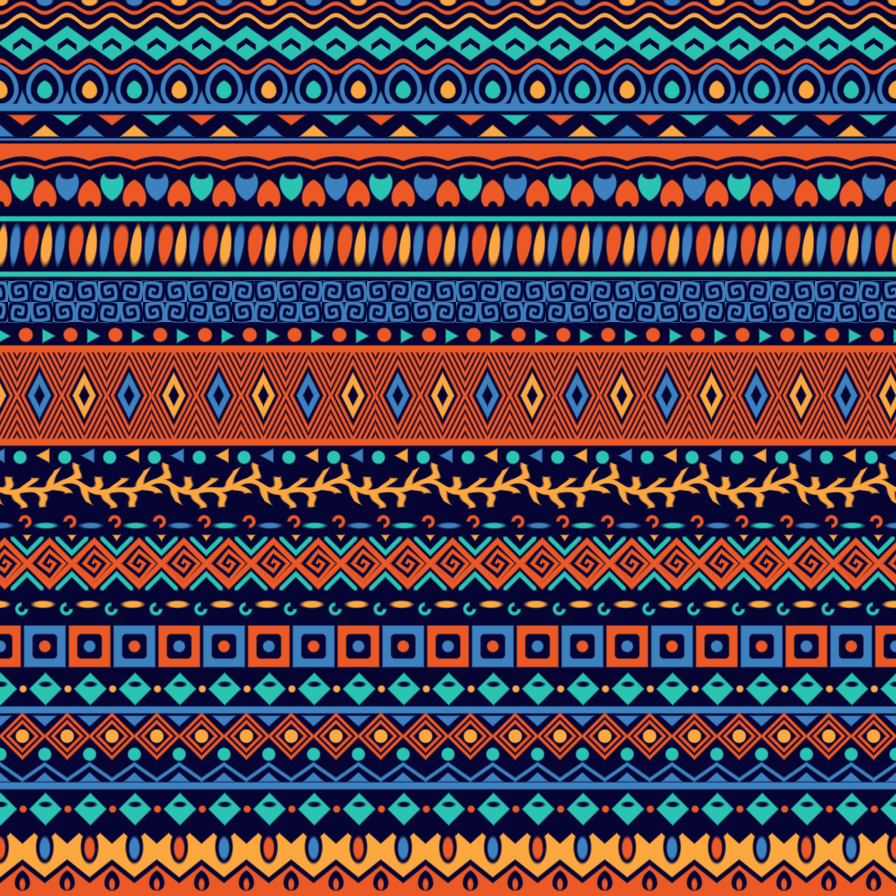
Reproduce this pattern procedurally as a WebGL 1 fragment shader.

```glsl
precision highp float;
// Stacked ornamental bands on navy: waves, arches, hearts, meanders, lattices,
// branches and jewels. Each band repeats 20 times across (10 when two colours
// alternate) and is inked from distance functions on a 768-unit canvas, y down.
uniform vec2 u_resolution;

const float STEP = 38.4;
const vec3 NAVY = vec3(.02, .015, .2), BLUE = vec3(.24, .51, .75), ORANGE = vec3(.92, .35, .15);
const vec3 YELLOW = vec3(.99, .66, .25), TEAL = vec3(.17, .77, .7);
vec2 p;
vec3 col = NAVY;
float soft;

void ink(float d, vec3 c) { col = mix(c, col, smoothstep(-soft, soft, d)); }

// Offset from the nearest repeat whose centre is (x, y)
vec2 at(float x, float y) { return vec2(mod(p.x - x + STEP * .5, STEP) - STEP * .5, p.y - y); }

// Colour alternating between neighbouring repeats
vec3 alternate(float x, vec3 even, vec3 odd) {
  return mod(floor((p.x - x) / STEP + .5), 2.) < .5 ? even : odd;
}

float stripe(float y, float halfHeight) { return abs(p.y - y) - halfHeight; }
float oval(vec2 q, vec2 b) { return (length(q / b) - 1.) * min(b.x, b.y); }
float rhomb(vec2 q, vec2 b) { q = abs(q) / b; return (q.x + q.y - 1.) * b.x * b.y / length(b); }
float tri(vec2 q, float w, float h) {
  return max(q.y - h, (2. * h * abs(q.x) - w * (q.y + h)) / length(vec2(2. * h, w)));
}
// Round below, pointed above
float arch(vec2 q, float r, float k) {
  return q.y > 0. ? length(q) - r : length(vec2(abs(q.x) + k, q.y)) - r - k;
}
float hook(vec2 q) { return max(abs(length(q) - 4.) - 1.5, min(-q.x, q.y)); }
float spiral(vec2 q, float r, float pitch) {
  return abs(fract(r / pitch - atan(q.y, q.x) / 6.28318) - .5) * pitch;
}
void stroke(float x, float w, float taper, vec3 c) {
  vec2 q = at(x, 210.);
  q.x = (q.x + .1 * q.y) / (1. - taper * q.y / 17.);
  ink(oval(q, vec2(w, 17.)), c);
}
void jewels(float y, vec3 dotColor) {
  vec2 q = at(.6, y);
  ink(rhomb(q, vec2(9.)) - 3.5, TEAL);
  ink(oval(q + vec2(0., 4.), vec2(5., 2.2)), NAVY);
  ink(length(at(19.8, y)) - 3., dotColor);
}

void upperBands() {
  float w = cos(6.28318 * p.x / STEP), scallop = 4. * abs(sin(3.14159 * p.x / STEP));
  // Waves around a diamond chain
  ink(oval(at(0., 0.), vec2(7., 5.)), alternate(0., YELLOW, BLUE));
  ink(stripe(7. + 4. * w, 1.7), ORANGE);
  ink(stripe(18. + 5. * w, 1.9), YELLOW);
  vec2 q = at(19.2, 37.);
  ink(rhomb(q, vec2(21., 15.)), TEAL);
  ink(max(abs(q.y + 2. - abs(q.x) * .7) - 2.5, abs(q.x) - 8.), NAVY);
  ink(stripe(57. - 5. * w, 1.8), ORANGE);
  // Pointed arches with drops
  q = at(0., 77.);
  ink(max(abs(arch(q, 16., 7.) + 2.) - 2., q.y - 13.), BLUE);
  ink(arch(q - vec2(0., 1.), 6.5, 3.), alternate(0., YELLOW, TEAL));
  ink(tri(at(19.2, 84.), 5., 6.), BLUE);
  ink(stripe(92., 3.2), BLUE);
  // Interlocked triangles
  ink(tri(at(19.2, 103.) * vec2(1., -1.), 12., 4.5), alternate(19.2, ORANGE, TEAL));
  ink(tri(at(0., 112.), 12., 5.), alternate(0., BLUE, YELLOW));
  ink(stripe(119.5, 1.), BLUE);
  // Scalloped ribbon and facing hearts
  ink(max(123. - p.y, p.y - 138. + scallop), ORANGE);
  ink(stripe(144. - scallop, 1.4), ORANGE);
  ink(max(arch(-at(19.2, 156.), 10., 8.), 149. - p.y), alternate(19.2, TEAL, BLUE));
  ink(oval(at(19.2, 150.), vec2(6., 3.5)), NAVY);
  ink(max(arch(at(0., 170.), 10., 8.), p.y - 177.), ORANGE);
  ink(oval(at(0., 177.), vec2(4., 4.5)), NAVY);
  // Tapered strokes between two lines
  ink(min(stripe(187.5, 2.2), stripe(235., 2.2)), TEAL);
  stroke(26.6, 6., .25, ORANGE);
  stroke(1.6, 4.6, -.2, YELLOW);
  stroke(12.8, 4., .2, BLUE);
}

void middleBands() {
  // Meander of square curls, mirrored from cell to cell
  vec2 cell = vec2(19.2, 17.5), g = (p - vec2(7., 241.)) / cell, id = floor(g);
  vec2 q = (fract(g) - .5) * cell * (mod(vec2(id.x + id.y, floor(id.x / 2.)), 2.) * 2. - 1.);
  float r = mix(length(q), max(abs(q.x), abs(q.y)), .6);
  ink(max(spiral(q, r, 5.8) - 1.5, stripe(258.5, 18.)), BLUE);
  // Dots and arrowheads
  ink(length(at(22.1, 287.)) - 6., ORANGE);
  ink(tri(at(3.5, 288.).yx * vec2(1., -1.), 6., 5.5), TEAL);
  ink(length(at(17.2, 392.)) - 5.6, TEAL);
  ink(tri(at(36.8, 390.5).yx, 6., 5.5), alternate(36.8, YELLOW, BLUE));
  // Lattice of nested diamonds
  q = abs(at(33.8, 339.));
  r = 2. * q.x + q.y;
  ink(max(max(abs(mod(r - 24.5, 9.) - 4.5) * .45 - 1.35, (25. - r) * .45), q.y - 42.), ORANGE);
  ink((abs(r - 14.5) - 5.5) * .45, alternate(33.8, BLUE, YELLOW));
  ink(abs(q.y - 40.) - 3., ORANGE);
  // Branches leaning off a winding stem
  float a = 6.28318 * p.x / (2. * STEP), rise = p.y - 418. - 4. * sin(a) - 2. * sin(2. * a + 1.);
  ink(abs(rise) - 2.2, YELLOW);
  for (int i = 0; i < 8; i++) {
    float k = float(i), t = rise * (mod(k, 2.) * 2. - 1.);
    float x = p.x - k * 9.6 - t * 1.5 + .06 * t * t - 2. * sin(t * .4 + k * 2.);
    x = abs(mod(x + STEP, 2. * STEP) - STEP);
    ink(max(x * .65 - 2.5 + .05 * t, max(-t, t - 13. - 3. * sin(k * 2.3))), YELLOW);
  }
  // Hooks and dashes on both sides of the spiral diamonds
  ink(hook(at(21.5, 447.)), ORANGE);
  ink(oval(at(1., 450.5), vec2(9., 2.4)), alternate(1., BLUE, TEAL));
  ink(hook(-at(18.5, 522.)), TEAL);
  ink(oval(at(37., 518.), vec2(9., 3.)), YELLOW);
  q = at(4., 483.);
  r = abs(q.x) + abs(q.y);
  ink(min(abs(r - 19.2) * .7 - 2.3, max(spiral(q, r, 8.5) * .7 - 1.6, r - 17.)), ORANGE);
  q = abs(at(23.2, 483.));
  ink(max(abs(q.y - q.x - 9.) * .7 - 1.9, max(q.y - 23., q.x - 14.)), TEAL);
  ink(tri(-at(23.2, 461.), 3.5, 2.5), YELLOW);
}

void lowerBands() {
  // Framed squares
  vec2 q = abs(at(0., 554.));
  ink(max(q.x, q.y) - 17.8, alternate(0., ORANGE, BLUE));
  ink(length(max(q - 7., 0.)) - 3.5, NAVY);
  ink(length(q) - 5., alternate(0., BLUE, ORANGE));
  jewels(590.5, YELLOW);
  jewels(693.5, ORANGE);
  // Double diamonds with dots, edged by blue zigzags
  ink(min(stripe(608.5, 3.), stripe(673.5, 3.)), BLUE);
  float u = abs(at(0., 0.).x);
  ink(tri(-at(0., 618.), 10., 4.5), BLUE);
  ink(min(abs(p.y - 655. - u * .7) * .8 - 1.5, tri(at(0., 666.), 9., 4.)), BLUE);
  q = abs(at(19.2, 631.));
  ink(min(abs(q.x + q.y - 12.5), abs(q.x + q.y - 18.5)) * .7 - 1.3, ORANGE);
  ink(length(q) - 5.8, YELLOW);
  ink(length(at(0., 646.5)) - 5.6, TEAL);
  // Horned crown over an orange arcade
  ink(max(714. + abs(u - 9.) * .9 - p.y, p.y - 752. + u * .8) * .8, YELLOW);
  ink(oval(at(0., 726.), vec2(7.5, 14.)), NAVY);
  ink(oval(at(0., 727.), vec2(4.5, 9.5)), alternate(0., ORANGE, BLUE));
  ink((757. - u * .8 - p.y) * .8, ORANGE);
  ink(arch(at(19.2, 757.), 6.5, 6.), NAVY);
  ink(oval(at(19.2, 758.), vec2(2.5, 5.)), ORANGE);
}

void main() {
  p = gl_FragCoord.xy / u_resolution * 768.;
  p.y = 768. - p.y;
  soft = max(1., 600. / u_resolution.y);
  upperBands();
  middleBands();
  lowerBands();
  gl_FragColor = vec4(col, 1.);
}
```
